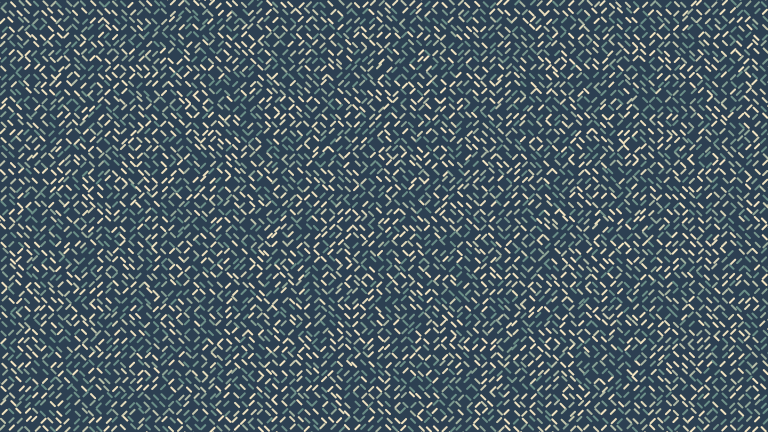
Write a WebGL 1 fragment shader that draws this pattern.

```glsl
precision highp float;

// Short round-ended dashes on a dark blue field, one per cell of a square grid.
// Each cell hashes its own lean (either diagonal), a loose offset and a tint;
// neighbouring cells are visited so that strayed dashes may touch and overlap.

uniform vec2 u_resolution;

const float ROWS = 54.0;          // 96 columns on a 16:9 canvas
const float HALF_LENGTH = 0.36;   // dash sizes are in cells
const float RADIUS = 0.125;
const float JITTER = 0.23;

const vec3 NAVY = vec3(0.176, 0.251, 0.320);
const vec3 TEAL = vec3(0.42, 0.56, 0.53);
const vec3 CREAM = vec3(0.95, 0.895, 0.755);

float hash(vec2 cell, float seed) {
  return fract(sin(dot(cell, vec2(127.1, 311.7)) + seed * 74.7) * 43758.5453);
}

// Signed distance to a round-ended bar centred on the origin
float dashDistance(vec2 p, vec2 direction, float halfLength, float radius) {
  float along = clamp(dot(p, direction), -halfLength, halfLength);
  return length(p - direction * along) - radius;
}

float coverage(float dist, float pixel) {
  return clamp(0.5 - dist / pixel, 0.0, 1.0);
}

// From teal to cream, with both ends favoured over the blends
vec3 dashTint(float amount) {
  return mix(TEAL, CREAM, smoothstep(0.12, 0.85, amount));
}

// Paint one cell's dash over the colour below it
vec3 paintDash(vec3 below, vec2 p, vec2 cell, float pixel) {
  float lean = hash(cell, 1.0) < 0.5 ? -1.0 : 1.0;
  vec2 direction = vec2(1.0, lean) * 0.70711;
  vec2 offset = vec2(hash(cell, 2.0), hash(cell, 3.0)) - 0.5;
  vec2 centre = cell + 0.5 + 2.0 * JITTER * offset;
  float dist = dashDistance(p - centre, direction, HALF_LENGTH, RADIUS);
  return mix(below, dashTint(hash(cell, 5.0)), coverage(dist, pixel));
}

void main() {
  float pixel = ROWS / u_resolution.y;
  vec2 p = gl_FragCoord.xy * pixel;
  vec2 home = floor(p);

  vec3 color = NAVY;
  for (int y = -1; y <= 1; y++) {
    for (int x = -1; x <= 1; x++) {
      color = paintDash(color, p, home + vec2(float(x), float(y)), pixel);
    }
  }
  gl_FragColor = vec4(color, 1.0);
}
```
